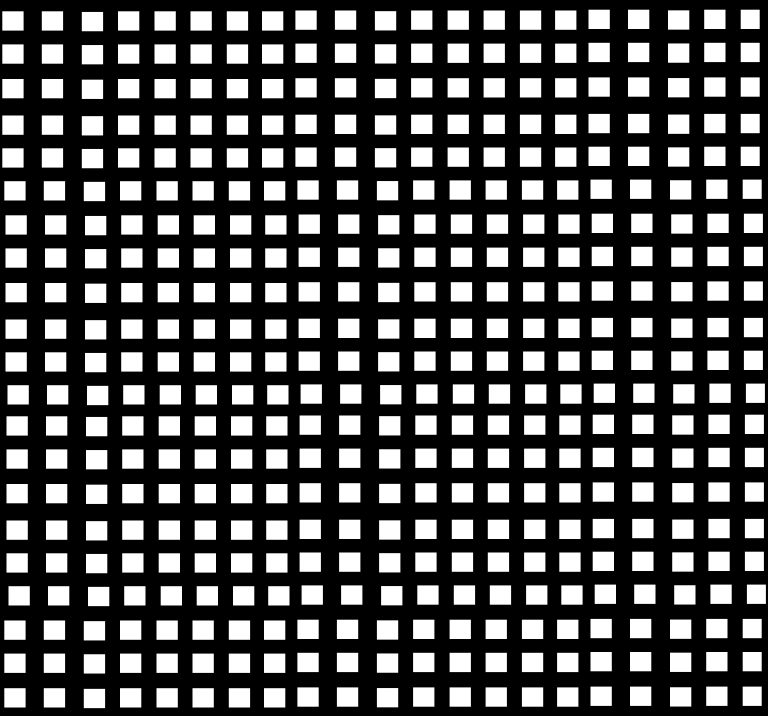
Give the GLSL for this pattern, as a Shadertoy shader.

```glsl
// White squares on black in a slightly uneven grid, built from stepped blocks of 8 columns by 6 rows.

const float SHEET_WIDTH = 768.0;             // layout units across the canvas
const vec3 GROUND = vec3(0.0);
const vec3 SQUARE = vec3(1.0);
const vec2 SQUARE_SIZE = vec2(21.3, 19.3);

const int BLOCK_COLS = 8;
const int BLOCK_ROWS = 6;
const vec2 BLOCK_SIZE = vec2(293.1, 203.4);
const float FIRST_LEFT = 2.3;
const float BLOCK_GAP = 6.0;                 // half the gap between blocks, left side
const float FIRST_STRIP_EDGE = 4.0;          // top boundary of the first strip

const float COL_LEFT[8] = float[8](0.0, 39.5, 79.5, 115.7, 152.2, 188.2, 224.5, 259.7);
const float ROW_TOP[6] = float[6](0.0, 33.1, 67.7, 104.2, 137.0, 169.9);
const float STRIP_TOP[4] = float[4](11.3, 215.3, 416.3, 620.5);
const float STRIP_SHIFT[4] = float[4](0.0, 3.2, 4.2, 2.0);

const float LAST_ROW_SHIFT = 2.0;            // final row of a strip steps right
const float BLOCK_RISE = 0.8;                // each block sits a little higher
const int LOW_COL = 2;                       // this column sits a little lower
const float LOW_COL_DROP = 0.65;
const int END_COL = 4;                       // last column on the sheet, in block 2
const float END_COL_WIDTH = 19.0;

// Antialiased coverage of a rectangle given by its top-left corner and size
float boxCoverage(vec2 p, vec2 corner, vec2 size, float pixel) {
    vec2 inset = 0.5 * size - abs(p - corner - 0.5 * size);
    vec2 cover = clamp(inset / pixel + 0.5, 0.0, 1.0);
    return cover.x * cover.y;
}

float squareGrid(vec2 p, float pixel) {
    int strip = clamp(int(floor((p.y - FIRST_STRIP_EDGE) / BLOCK_SIZE.y)), 0, 3);
    float coverage = 0.0;

    for (int row = 0; row < BLOCK_ROWS; row++) {
        // Horizontal step of this row, then the block it places under the point
        float shift = STRIP_SHIFT[strip] + (row == BLOCK_ROWS - 1 ? LAST_ROW_SHIFT : 0.0);
        float rowLeft = FIRST_LEFT + shift;
        float block = clamp(floor((p.x - rowLeft + BLOCK_GAP) / BLOCK_SIZE.x), 0.0, 2.0);
        vec2 origin = vec2(rowLeft + block * BLOCK_SIZE.x,
                           STRIP_TOP[strip] + ROW_TOP[row] - block * BLOCK_RISE);

        for (int col = 0; col < BLOCK_COLS; col++) {
            vec2 corner = origin + vec2(COL_LEFT[col], col == LOW_COL ? LOW_COL_DROP : 0.0);
            vec2 size = SQUARE_SIZE;
            if (block > 1.5 && col == END_COL) size.x = END_COL_WIDTH;
            coverage = max(coverage, boxCoverage(p, corner, size, pixel));
        }
    }
    return coverage;
}

void mainImage(out vec4 fragColor, in vec2 fragCoord) {
    // Layout units, measured down from the top left
    float pixel = SHEET_WIDTH / iResolution.x;
    vec2 p = vec2(fragCoord.x, iResolution.y - fragCoord.y) * pixel;

    fragColor = vec4(mix(GROUND, SQUARE, squareGrid(p, pixel)), 1.0);
}
```
